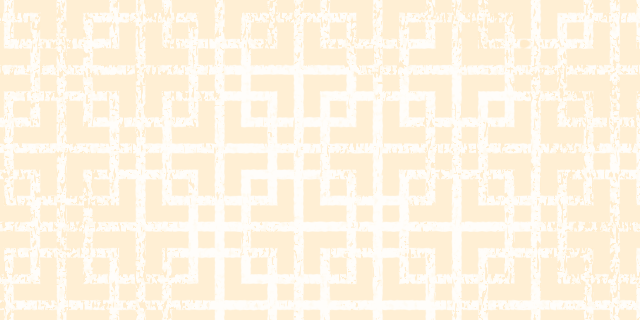
This pattern is drawn by a WebGL 2 fragment shader. Its source:

```glsl
#version 300 es
precision highp float;
// Interlaced lattice: pale bars on cream, with bent bars looping into small squares.
// One quarter of the repeat is built from box distances and mirrored both ways;
// gradient noise roughens the bars, hazes the paint and chips it away in patches.

#define CELL vec2(0.2470, 0.2450)     // half a repeat, in canvas heights
#define ORIGIN vec2(0.9335, 0.5365)   // a mirror crossing of the lattice
#define BAR_HALF 0.183                // half bar width, in thirds of a cell
#define SOFTNESS 0.035                // edge blur, in thirds of a cell
#define WOBBLE 0.030                  // roughness of the bar edges
#define WEAR 0.80                     // strength of the chipping
#define STAIN vec3(1.640, 0.863, 0.015) // centre and radius of a worn spot
#define GROUND vec3(1.0, 0.937, 0.830)
#define HAZE vec3(1.0, 0.970, 0.910)
#define PAINT vec3(1.0, 0.993, 0.982)
#define CHIP vec3(1.0, 0.915, 0.775)

uniform vec2 u_resolution;
out vec4 fragColor;

vec2 gradientAt(vec2 p) {
    vec3 h = fract(p.xyx * vec3(0.1031, 0.1030, 0.0973));
    h += dot(h, h.yzx + 33.33);
    float angle = 6.2832 * fract((h.x + h.y) * h.z);
    return vec2(cos(angle), sin(angle));
}

float gradientNoise(vec2 p) {
    vec2 i = floor(p), f = fract(p);
    vec2 u = f * f * f * (f * (f * 6.0 - 15.0) + 10.0);
    float a = dot(gradientAt(i), f);
    float b = dot(gradientAt(i + vec2(1, 0)), f - vec2(1, 0));
    float c = dot(gradientAt(i + vec2(0, 1)), f - vec2(0, 1));
    float d = dot(gradientAt(i + vec2(1, 1)), f - vec2(1, 1));
    return mix(mix(a, b, u.x), mix(c, d, u.x), u.y);
}

// Square-capped distance to an axis-aligned segment
float bar(vec2 p, vec2 a, vec2 b) {
    vec2 d = abs(p - 0.5 * (a + b)) - 0.5 * abs(b - a);
    return max(d.x, d.y);
}

// A bar that runs inward, turns once and leaves by the far side
float bentBar(vec2 p) {
    return min(bar(p, vec2(0, 1), vec2(2, 1)), bar(p, vec2(2, 1), vec2(2, 3)));
}

float lattice(vec2 uv) {
    vec2 q = 3.0 * abs(mod(uv - ORIGIN + CELL, 2.0 * CELL) - CELL) / CELL;
    vec2 edge = min(q, 3.0 - q);
    float straight = min(edge.x, edge.y);
    return min(straight, min(bentBar(q), bentBar(q.yx))) - BAR_HALF;
}

void main() {
    vec2 uv = gl_FragCoord.xy / u_resolution.y;
    float pixel = 3.0 / (CELL.y * u_resolution.y);

    // Bars with slightly uneven edges
    float d = lattice(uv) + WOBBLE * gradientNoise(uv * 70.0);
    float blur = max(SOFTNESS, 0.7 * pixel);
    float paint = 1.0 - smoothstep(-blur, blur, d);

    // Wear gathers in patches, mostly away from the centre
    vec2 fromCentre = uv - vec2(1.0, 0.42);
    float outer = smoothstep(0.1, 0.75, length(fromCentre * vec2(0.7, 1.1)));
    float patches = gradientNoise(uv * 4.5 + 7.3) + 0.5 * gradientNoise(uv * 11.0 + 2.1);
    float worn = clamp(0.15 + 0.5 * outer + 0.8 * patches, 0.0, 1.0);

    // Fine grain, tall scratches and soft mottling
    float grain = gradientNoise(uv * 95.0) + 0.5 * gradientNoise(uv * 190.0 + 5.0);
    float scratch = gradientNoise(uv * vec2(105.0, 32.0) + 19.0);
    float mottle = gradientNoise(uv * 55.0 + 31.0);
    float haze = smoothstep(-0.1, 0.5, 0.6 * mottle + 0.3 * grain + 0.35 * worn - 0.1);
    float chips = smoothstep(0.40, 0.62, max(grain, scratch * 1.2) + 0.32 * worn);
    chips *= WEAR * smoothstep(0.05, 0.4, worn);

    // A single worn spot
    float spotDistance = length(uv - STAIN.xy) - STAIN.z * (1.0 + 0.4 * mottle);
    chips = max(chips, 0.9 * (1.0 - smoothstep(-0.004, 0.004, spotDistance)));

    vec3 barColour = mix(mix(PAINT, HAZE, 0.75 * haze), CHIP, chips);
    fragColor = vec4(mix(GROUND, barColour, paint), 1.0);
}
```
